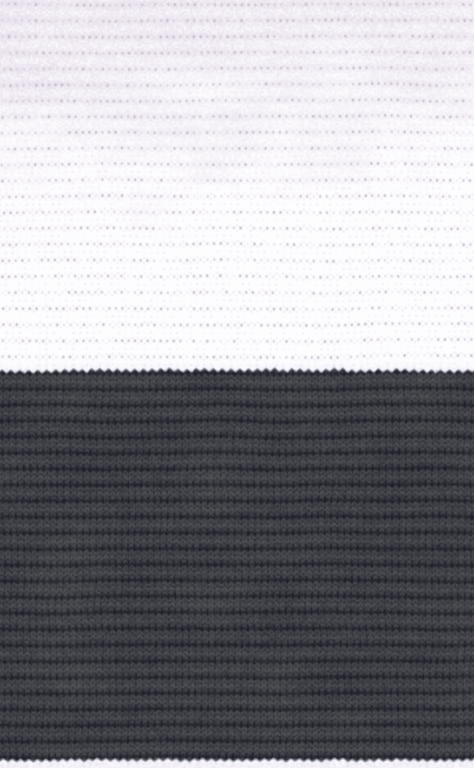
Write a WebGL 1 fragment shader that draws this texture.

```glsl
precision highp float;
uniform vec2 u_resolution;

const float COLUMNS = 72.0;       // stitches across the cloth
const float RIBS = 48.0;          // ribs over the height
const float COURSES = 3.0;        // stitch courses in each rib
const float RIB_PHASE = 0.28;
const float UPPER_EDGE = 0.5165;
const float LOWER_EDGE = 0.0105;
const float EDGE_SOFTNESS = 0.0026;
const vec3 WHITE_YARN = vec3(0.995, 0.992, 0.998);
const vec3 LILAC_SHADE = vec3(0.925, 0.90, 0.94);
const vec3 PINHOLE = vec3(0.74, 0.72, 0.78);
const vec3 DARK_LIGHT = vec3(0.315, 0.318, 0.332);
const vec3 DARK_DEEP = vec3(0.145, 0.15, 0.185);
const vec3 EDGE_BLUE = vec3(0.55, 0.56, 0.64);

float hash(vec2 p) {
  p = fract(p * vec2(0.1031, 0.1137));
  p += dot(p, p.yx + 33.33);
  return fract((p.x + p.y) * p.x * 57.31);
}

float noise(vec2 p) {
  vec2 i = floor(p);
  vec2 f = fract(p);
  f = f * f * (3.0 - 2.0 * f);
  return mix(mix(hash(i), hash(i + vec2(1.0, 0.0)), f.x),
             mix(hash(i + vec2(0.0, 1.0)), hash(i + 1.0), f.x), f.y);
}

float fbm(vec2 p) {
  float sum = 0.0;
  float gain = 0.5;
  for (int i = 0; i < 4; i++) {
    sum += gain * noise(p);
    p = p * 2.03 + 17.7;
    gain *= 0.5;
  }
  return sum;
}

// Round mark at the centre of a stitch cell
float dot2d(vec2 cell, vec2 radius) {
  vec2 d = (fract(cell) - 0.5) / radius;
  return exp(-dot(d, d));
}

// Dark yarn: slanted stitch legs and a shaded groove under each rib
vec3 darkKnit(vec2 knit, float grain, float patches) {
  float leg = abs(fract(knit.x) - 0.5);
  float course = knit.y * COURSES + leg * 1.1;
  float loops = 0.5 + 0.5 * cos(6.2832 * course);
  float wale = smoothstep(0.02, 0.22, leg);
  float toGroove = abs(fract(knit.y + 0.5) - 0.5);
  float groove = exp(-pow(toGroove / 0.15, 2.0));
  float holes = dot2d(vec2(knit.x, knit.y + 0.5), vec2(0.30, 0.15));
  float light = 0.59 + 0.25 * (loops - 0.5) + 0.16 * (wale - 0.6);
  light += 0.38 * (grain - 0.5) + 0.28 * (patches - 0.47);
  light += 0.08 * cos(6.2832 * (knit.y - 0.55));
  light -= 0.26 * groove + 0.30 * holes;
  return mix(DARK_DEEP, DARK_LIGHT, clamp(light, -0.15, 1.2));
}

// White yarn: nearly flat, with rows of pinholes and lilac shade at the top
vec3 whiteKnit(vec2 knit, vec2 uv, float grain, float patches) {
  float shade = smoothstep(0.68, 1.03, uv.y + 0.26 * (patches - 0.47));
  shade += 0.18 * (1.0 - smoothstep(0.0, 0.5, uv.x)) * smoothstep(0.58, 0.85, uv.y);
  shade += 0.55 * (1.0 - smoothstep(0.0, 0.014, uv.y));
  float ribShade = 0.5 + 0.5 * cos(6.2832 * knit.y);
  float tint = shade * (0.62 + 0.4 * ribShade) + (grain - 0.55) * (0.15 + 0.6 * shade);
  vec3 color = mix(WHITE_YARN, LILAC_SHADE, clamp(tint, 0.0, 1.1));

  float strength = hash(floor(knit + vec2(0.0, 0.5)) + 5.0);
  float holes = dot2d(vec2(knit.x, knit.y + 0.5), vec2(0.22, 0.10));
  color = mix(color, PINHOLE, holes * (0.15 + 0.75 * strength));

  vec2 fine = vec2(knit.x + 0.5, knit.y * COURSES);
  float faint = dot2d(fine, vec2(0.22, 0.27)) * hash(floor(fine) + 19.0);
  return mix(color, LILAC_SHADE, faint * 0.65);
}

void main() {
  vec2 uv = gl_FragCoord.xy / u_resolution;
  vec2 cloth = vec2(uv.x * 0.617, uv.y);

  // Small sways keep rows and columns from being perfectly straight
  float swayX = noise(cloth * vec2(9.0, 24.0)) - 0.5;
  float swayY = noise(cloth * vec2(14.0, 9.0) + 8.0) - 0.5;
  vec2 knit = vec2(uv.x * COLUMNS + 0.55 * swayX,
                   (1.0 - uv.y) * RIBS - RIB_PHASE + 0.14 * swayY);
  float grain = noise(cloth * 390.0);
  float patches = fbm(cloth * vec2(11.0, 18.0) + 3.0);

  vec3 dark = darkKnit(knit, grain, patches);
  vec3 white = whiteKnit(knit, uv, grain, patches);

  // Toothed colour changes, bowed slightly across the width
  float tooth = 0.0016 * sin(6.2832 * knit.x * 0.75)
              + 0.0024 * (noise(vec2(uv.x * 50.0, 4.0)) - 0.5);
  float bow = 0.003 * (0.5 - 2.0 * pow(uv.x - 0.5, 2.0));
  float upper = uv.y - UPPER_EDGE - bow - tooth;
  float lower = LOWER_EDGE - uv.y + tooth * 0.8;
  float outside = max(upper, lower);
  float soft = max(EDGE_SOFTNESS, 0.7 / u_resolution.y);
  float cover = smoothstep(-soft, soft, outside);

  vec3 color = mix(dark, white, cover);
  color = mix(color, EDGE_BLUE, 0.5 * cover * (1.0 - cover));
  float fuzz = exp(-max(outside, 0.0) / 0.005) * cover;
  color -= fuzz * vec3(0.07, 0.07, 0.035) * (0.4 + grain);
  gl_FragColor = vec4(clamp(color, 0.0, 1.0), 1.0);
}
```
